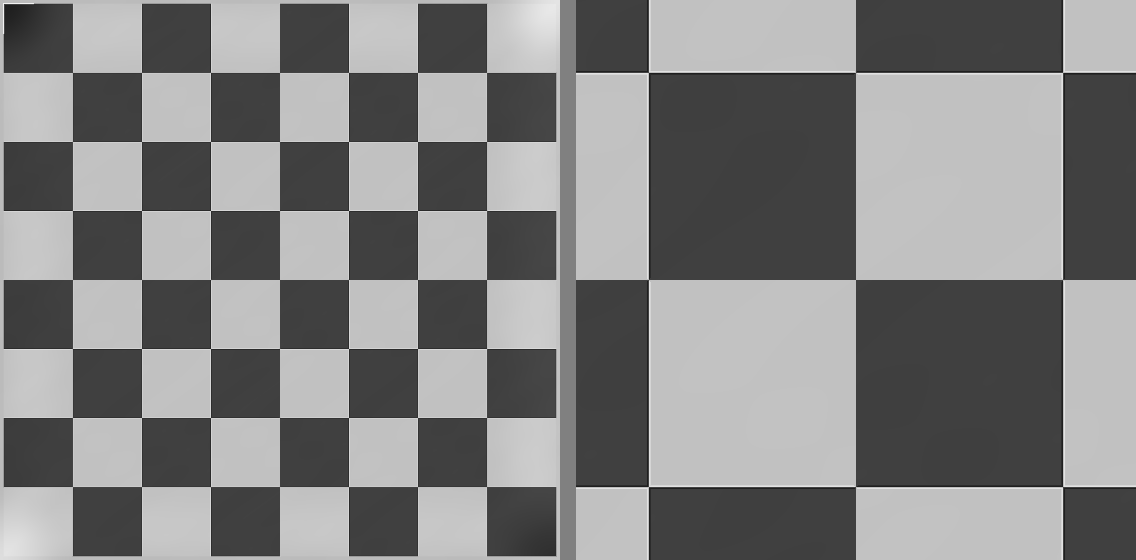
Left, the full canvas; right, a detail of the centre.
Give the GLSL for this pattern, as a WebGL 2 fragment shader.

```glsl
#version 300 es
precision highp float;
// Grey eight by eight checkerboard with crisp edge lines and shaded outer squares.

#define CELLS 8.0
#define MARGIN 0.0065
#define LINE_WIDTH 0.0011
#define LINE_STRENGTH 0.75
#define GLINT_LENGTH 0.053
#define GLOW_RADIUS 0.135
#define MOTTLE 0.003
#define LIGHT_GREY 0.758
#define DARK_GREY 0.25
#define MARGIN_GREY 0.735

uniform vec2 u_resolution;
out vec4 fragColor;

// Soft shading that fades with distance from a corner.
float cornerGlow(vec2 p, vec2 corner) {
    float t = clamp(1.0 - length(p - corner) / GLOW_RADIUS, 0.0, 1.0);
    return t * t * (3.0 - 2.0 * t);
}

float segmentDistance(vec2 p, vec2 a, vec2 b) {
    vec2 ab = b - a;
    float t = clamp(dot(p - a, ab) / dot(ab, ab), 0.0, 1.0);
    return length(p - a - ab * t);
}

// Faint uneven tone from layered sines.
float mottle(vec2 p) {
    return 0.6 * sin(p.x * 43.0 + 2.0 * sin(p.y * 31.0))
         + 0.4 * sin(p.y * 97.0 - p.x * 71.0);
}

void main() {
    vec2 p = gl_FragCoord.xy / u_resolution;
    float halfPixel = 0.5 / min(u_resolution.x, u_resolution.y);
    float pitch = (1.0 - 2.0 * MARGIN) / CELLS;

    // Cell parity and distance to the nearest inner grid line
    vec2 grid = (p - MARGIN) / pitch;
    vec2 cell = clamp(floor(grid), 0.0, CELLS - 1.0);
    vec2 nearest = clamp(round(grid), 1.0, CELLS - 1.0);
    vec2 gap = abs(grid - nearest) * pitch;
    float parity = mod(cell.x + cell.y, 2.0) * 2.0 - 1.0;

    // Signed distance to the dark squares, positive inside
    vec2 toEdge = min(p, 1.0 - p) - MARGIN;
    float board = min(toEdge.x, toEdge.y);
    float inside = smoothstep(-halfPixel, halfPixel, board);
    float darkDist = min(parity * min(gap.x, gap.y), board);
    float dark = smoothstep(-halfPixel, halfPixel, darkDist);

    // Rim shading, stronger on the right
    float rim = smoothstep(pitch, 0.45 * pitch, board)
              * smoothstep(-0.01, 0.04, board);
    float rightRim = smoothstep(1.0 - pitch, 1.0, p.x);
    float leftRim = smoothstep(pitch, 0.0, p.x);
    float light = LIGHT_GREY + 0.022 * rim + 0.025 * rightRim * inside;
    light = mix(MARGIN_GREY + 0.03 * rightRim, light, inside);
    light += 0.13 * (cornerGlow(p, vec2(0.0)) + cornerGlow(p, vec2(1.0)));
    float shade = DARK_GREY + 0.025 * rightRim - 0.015 * leftRim;
    shade -= 0.12 * cornerGlow(p, vec2(0.0, 1.0));
    shade -= 0.09 * cornerGlow(p, vec2(1.0, 0.0));

    float tone = mix(light, shade, dark) + MOTTLE * mottle(p);

    // Pale and black edge lines, absent along the centre lines
    float axisLine = gap.x < gap.y ? nearest.x : nearest.y;
    float onCentre = 1.0 - step(0.5, abs(axisLine - 0.5 * CELLS));
    float onBorder = step(board, min(gap.x, gap.y));
    float edgeLine = 1.0 - smoothstep(LINE_WIDTH - halfPixel,
                                     LINE_WIDTH + halfPixel, abs(darkDist));
    edgeLine *= LINE_STRENGTH * inside * (1.0 - onCentre * (1.0 - onBorder));
    tone = mix(tone, mix(0.93, 0.08, dark), edgeLine);

    // Short glint on the upper left corner
    vec2 tip = vec2(MARGIN, 1.0 - MARGIN);
    float glintDist = min(segmentDistance(p, tip, tip + vec2(GLINT_LENGTH, 0.0)),
                          segmentDistance(p, tip, tip - vec2(0.0, GLINT_LENGTH)));
    float glint = 1.0 - smoothstep(LINE_WIDTH - halfPixel,
                                   LINE_WIDTH + halfPixel, glintDist);
    tone = mix(tone, 0.95, glint);

    fragColor = vec4(vec3(clamp(tone, 0.0, 1.0)), 1.0);
}
```
